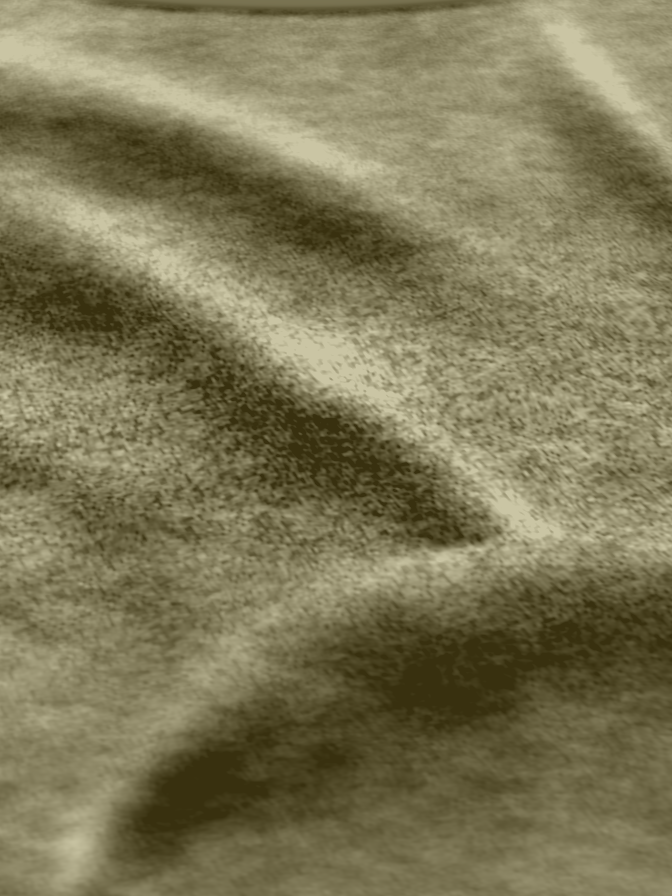
Write a WebGL 1 fragment shader that draws this texture.

```glsl
precision highp float;
// Soft olive knit cloth in diagonal folds, sharp in the middle and blurred at both ends.
uniform vec2 u_resolution;

float hash(vec2 p) {
  return fract(sin(dot(p, vec2(127.1, 311.7))) * 43758.5453);
}

float noise(vec2 p) {
  vec2 i = floor(p), f = fract(p);
  f = f * f * (3.0 - 2.0 * f);
  return mix(mix(hash(i), hash(i + vec2(1.0, 0.0)), f.x),
             mix(hash(i + vec2(0.0, 1.0)), hash(i + 1.0), f.x), f.y);
}

float fbm(vec2 p) {
  float sum = 0.0, amp = 0.5;
  for (int i = 0; i < 4; i++) {
    sum += amp * noise(p);
    p = mat2(1.6, 0.9, -0.9, 1.6) * p + 7.3;
    amp *= 0.55;
  }
  return sum;
}

// Lit crest at depth 0 below the ridge line
float crest(float d, float width) {
  return exp(-d * d / (width * width));
}

// Shadow that is deepest at the given depth below the ridge line
float trough(float d, float depth) {
  float s = max(d, 0.0) / depth;
  return s * s * exp(1.0 - s * s);
}

// Cloth behind the front fold
float backTone(vec2 p) {
  float tone = 0.6 + 0.65 * (fbm(p * vec2(5.0, 12.0) + 3.0) - 0.47);

  float far = 0.945 - 0.2 * p.x - 0.38 * p.x * p.x - p.y;
  float farFade = 1.0 - smoothstep(0.35, 0.65, p.x);
  tone += farFade * (0.3 * crest(far, 0.027) - 0.5 * trough(far, 0.08));

  float middle = 0.8 - 0.42 * p.x - 0.4 * p.x * p.x - p.y;
  float middleFade = smoothstep(-0.3, 0.3, p.x);
  tone += 0.32 * middleFade * crest(middle, 0.03);
  tone -= 0.55 * middleFade * trough(middle, 0.095);

  float corner = 0.948 - 0.95 * (p.x - 0.625) - p.y;
  float cornerFade = smoothstep(0.55, 0.65, p.x);
  tone += cornerFade * (0.3 * crest(corner, 0.024) - 0.35 * trough(corner, 0.085));

  float side = 0.525 - 0.35 * p.x - p.y;
  float sideFade = 1.0 - smoothstep(0.02, 0.28, p.x);
  return tone + sideFade * (0.18 * crest(side, 0.03) - 0.25 * trough(side, 0.06));
}

// Front fold, d below its ridge line
float frontTone(vec2 p, float d) {
  float tone = 0.46 + 0.5 * (fbm(p * vec2(6.0, 9.0) + 9.0) - 0.47);
  tone += 0.34 * crest(d, 0.05);
  tone -= 0.38 * trough(d, mix(0.07, 0.13, smoothstep(0.1, 0.4, p.x)));
  float low = 0.115 - 0.75 * p.x - p.y;
  return tone + 0.35 * crest(low, 0.045) * (1.0 - smoothstep(0.1, 0.25, p.x));
}

void main() {
  vec2 p = gl_FragCoord.xy / u_resolution.y;
  vec2 bent = p + 0.02 * (vec2(noise(p * 6.0), noise(p * 6.0 + 20.0)) - 0.5);

  // Large folds, front ridge distance corrected for its slope
  float u = 0.75 - bent.x;
  float slope = 0.1 + 5.2 * u * u * u;
  float front = (0.41 - 0.1 * u - 1.3 * u * u * u * u - bent.y) / sqrt(1.0 + slope * slope);
  float blur = mix(0.05, 0.008, smoothstep(0.1, 0.5, p.x));
  float tone = mix(backTone(bent), frontTone(bent, front), smoothstep(-blur, blur, front));
  tone = 0.54 + 1.2 * (tone - 0.52);

  // Cloth plane tilted away from the viewer
  float z = 1.3 - 0.7 * p.y;
  vec2 q = vec2((p.x - 0.375) / z, -2.0 * log(z));
  q += 0.012 * vec2(noise(q * 14.0), noise(q * 14.0 + 5.0));
  vec2 wale = vec2(dot(q, vec2(0.87, 0.5)), dot(q, vec2(0.5, -0.87)));
  float focus = exp(-pow((p.y - 0.52) / 0.23, 2.0));

  // Brushed fuzz, fine stitches and broken ribs
  float fuzz = fbm(q * vec2(30.0, 60.0)) - 0.47;
  float stitch = noise(wale * vec2(230.0, 150.0)) - 0.5;
  float grain = noise(q * vec2(150.0, 230.0) + 11.0) - 0.5;
  float rib = sin(wale.x * 820.0 + 6.0 * noise(q * 50.0));
  float ribPatch = smoothstep(0.4, 0.7, noise(q * 9.0 + 2.0)) * noise(q * 90.0);
  tone += fuzz * mix(0.36, 0.4, focus);
  tone += stitch * mix(0.08, 0.42, focus) + grain * mix(0.07, 0.3, focus);
  tone += rib * ribPatch * mix(0.01, 0.09, focus);
  tone -= 0.1 * focus * smoothstep(0.1, 0.45, -stitch);

  // Blurred hem along the top edge
  float hem = p.y - 0.986 - 0.25 * (p.x - 0.33) * (p.x - 0.33);
  tone = mix(tone, 0.5, smoothstep(0.0, 0.006, hem));
  tone -= 0.5 * crest(hem, 0.005) * smoothstep(0.05, 0.15, p.x) * (1.0 - smoothstep(0.5, 0.62, p.x));

  vec3 shade = vec3(0.22, 0.19, 0.06);
  vec3 light = vec3(0.73, 0.71, 0.58);
  gl_FragColor = vec4(mix(shade, light, clamp(tone, 0.0, 1.12)), 1.0);
}
```
